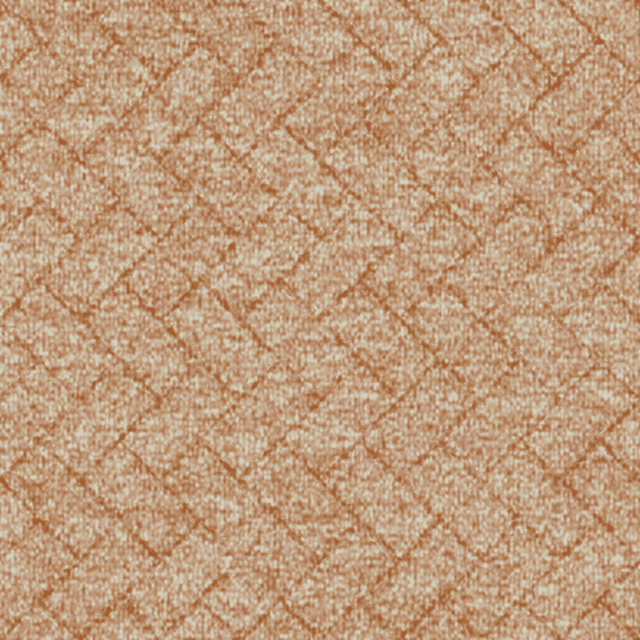
Reproduce this texture procedurally as a Shadertoy shader.

```glsl
// Heathered tan knit fabric quilted in a diagonal 2:1 herringbone.

#define REPEATS 8.0          // herringbone steps across; half as many down
#define SEAM_WIDTH 0.05      // in plank widths
#define SEAM_DEPTH 0.36
#define SEAM_WOBBLE 0.035
#define STITCHES vec2(128.0, 104.0)
#define BASE_TONE 0.61
#define BROWN vec3(0.66, 0.42, 0.25)
#define TAN vec3(0.745, 0.59, 0.46)
#define CREAM vec3(0.81, 0.76, 0.67)

float hash(vec2 p) {
    vec3 h = fract(vec3(p.xyx) * 0.1031);
    h += dot(h, h.yzx + 33.33);
    return fract((h.x + h.y) * h.z);
}

float valueNoise(vec2 p) {
    vec2 cell = floor(p), f = fract(p);
    f = f * f * (3.0 - 2.0 * f);
    float low = mix(hash(cell), hash(cell + vec2(1, 0)), f.x);
    float high = mix(hash(cell + vec2(0, 1)), hash(cell + vec2(1, 1)), f.x);
    return mix(low, high, f.y);
}

// Noise centred on zero
float signedNoise(vec2 p) {
    return valueNoise(p) - 0.5;
}

// Distance to the nearest jittered stitch centre
float cellular(vec2 p) {
    vec2 cell = floor(p), f = fract(p);
    float nearest = 4.0;
    for (int y = -1; y <= 1; y++) {
        for (int x = -1; x <= 1; x++) {
            vec2 o = vec2(x, y);
            vec2 jitter = vec2(hash(cell + o), hash(cell + o + 71.7));
            vec2 toPoint = o + 0.1 + 0.8 * jitter - f;
            nearest = min(nearest, dot(toPoint, toPoint));
        }
    }
    return sqrt(nearest);
}

// Herringbone planks two units long: xy = plank id, z = distance to its edge
vec3 herringbone(vec2 q) {
    vec2 cell = floor(q), f = fract(q);
    float phase = mod(cell.x - cell.y, 4.0);
    bool rising = phase < 2.0;
    float part = rising ? phase : 3.0 - phase;
    float along = part + (rising ? f.x : f.y);
    float across = rising ? f.y : f.x;
    vec2 id = cell - (rising ? vec2(part, 0) : vec2(0, part));
    float edge = min(min(along, 2.0 - along), min(across, 1.0 - across));
    return vec3(id, edge);
}

// Knit surface: stitches, vertical ribs, horizontal yarn flecks and fuzz
float knitTone(vec2 uv) {
    vec2 bend = vec2(signedNoise(uv * 38.0), signedNoise(uv * 41.0 + 17.0)) * 0.005;
    vec2 p = uv + bend;
    float tone = 0.72 * (0.46 - cellular(p * STITCHES));
    tone += 0.06 * sin(6.2832 * STITCHES.x * p.x);
    tone += 0.30 * signedNoise(uv * vec2(17.0, 118.0) + 5.0);
    tone += 0.38 * signedNoise(uv * vec2(62.0, 140.0) + 31.0);
    tone += 0.80 * signedNoise(uv * vec2(205.0, 165.0) + 57.0);
    tone += 0.06 * signedNoise(uv * 9.0 + 83.0);
    return tone;
}

// Stitched-down seam: uneven dark crease, soft shade and puckered light fibres
float seamTone(float edge, vec2 q) {
    float wear = 0.65 + 0.5 * valueNoise(q * 1.7 + 40.0);
    float uneven = 0.55 + 0.9 * valueNoise(q * 15.0 + 12.0);
    float crease = exp(-pow(edge / SEAM_WIDTH, 2.0)) * wear * uneven;
    float shade = exp(-edge * 7.0);
    float pucker = exp(-pow((edge - 0.08) / 0.05, 2.0));
    float fibres = smoothstep(0.5, 0.9, valueNoise(q * 19.0 + 90.0));
    return 0.40 * pucker * fibres - SEAM_DEPTH * crease - 0.15 * shade;
}

void mainImage(out vec4 fragColor, in vec2 fragCoord) {
    vec2 uv = fragCoord / iResolution.xy;

    // Turn the canvas so the plank axes run along both diagonals
    vec2 p = uv * REPEATS;
    vec2 q = vec2(p.x + p.y - 1.0, p.x - p.y);
    q += SEAM_WOBBLE * vec2(signedNoise(p * 4.0), signedNoise(p * 4.0 + 23.0));
    q += 0.05 * vec2(signedNoise(p * 15.0), signedNoise(p * 15.0 + 61.0));
    vec3 plank = herringbone(q);

    // Combine cloth, seams and a slight tint per plank
    float tone = BASE_TONE + knitTone(uv) + seamTone(plank.z, q);
    tone += 0.05 * (hash(plank.xy + 50.0) - 0.5);
    tone = clamp(tone, -0.15, 1.15);

    vec3 color = tone < 0.5 ? mix(BROWN, TAN, tone * 2.0)
                            : mix(TAN, CREAM, tone * 2.0 - 1.0);

    // Faint rosy and golden drift in the yarn
    color.b += 0.02 * signedNoise(uv * vec2(40.0, 80.0) + 7.0);
    fragColor = vec4(color, 1.0);
}
```
